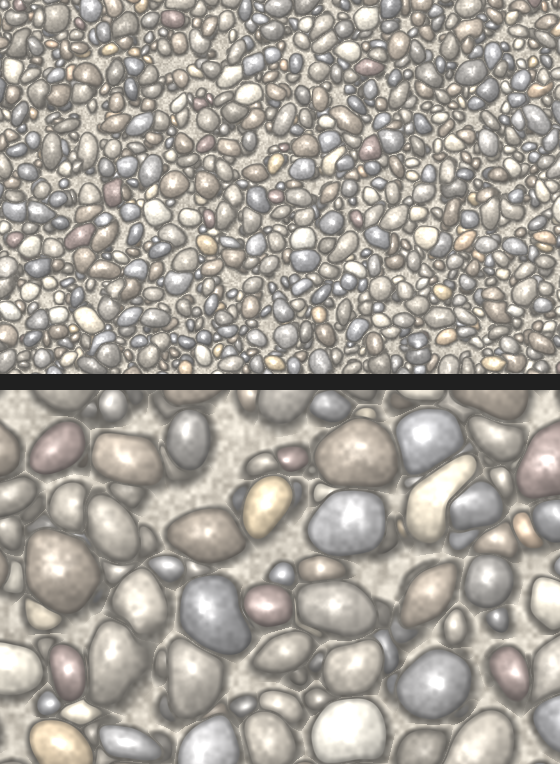
Top, the full canvas; bottom, a detail of the centre.
This texture is drawn by a Shadertoy shader. Its source:

```glsl
// Rounded grey, tan and cream pebbles set in sandy mortar under bright light.

struct Stone {
    float edge;   // signed distance to the outline, in canvas heights
    vec2 slope;   // offset from the centre, length 1 at the rim
    vec3 id;      // random values of this stone
};

const vec3 LIGHT = vec3(-0.16, 0.40, 0.90);

vec3 hash3(vec2 p) {
    vec3 q = fract(p.xyx * vec3(0.1031, 0.1030, 0.0973));
    q += dot(q, q.yxz + 33.33);
    return fract((q.xxy + q.yzz) * q.zyx);
}

float noise(vec2 p) {
    vec2 i = floor(p), f = fract(p);
    f = f * f * (3.0 - 2.0 * f);
    float low = mix(hash3(i).x, hash3(i + vec2(1, 0)).x, f.x);
    float high = mix(hash3(i + vec2(0, 1)).x, hash3(i + vec2(1, 1)).x, f.x);
    return mix(low, high, f.y);
}

float fbm(vec2 p) {
    float sum = 0.0, amp = 0.5;
    for (int i = 0; i < 4; i++) {
        sum += amp * noise(p);
        p = p * 2.03 + 17.3;
        amp *= 0.5;
    }
    return sum / 0.9375;
}

float smoothMax(float a, float b, float k) {
    float h = max(k - abs(a - b), 0.0) / k;
    return max(a, b) + h * h * k * 0.25;
}

// Scattered ellipses, trimmed where two neighbours would touch
Stone pebbles(vec2 p, float density, float seed, float keep) {
    p = p * density + seed;
    p += 0.16 * (vec2(noise(p * 1.9), noise(p * 1.9 + 41.0)) - 0.5);
    vec2 cell = floor(p);
    float nearest = 9.0, second = 9.0;
    Stone stone = Stone(9.0, vec2(0.0, 1.0), vec3(0.0));
    for (int y = -2; y <= 2; y++)
    for (int x = -2; x <= 2; x++) {
        vec2 c = cell + vec2(x, y);
        vec3 place = hash3(c + 3.7);
        vec3 form = hash3(c + 91.3);
        if (form.z > keep) continue;
        float angle = 6.2832 * place.z;
        float radius = mix(0.34, 0.60, form.x * form.x);
        float stretch = mix(1.02, 1.38, form.y);
        vec2 axes = radius * vec2(stretch, 1.0 / stretch);
        mat2 turn = mat2(cos(angle), -sin(angle), sin(angle), cos(angle));
        vec2 local = turn * (p - c - 0.5 - 0.72 * (place.xy - 0.5));
        vec2 q = local / axes;
        float r = length(q);
        float d = r * (r - 1.0) / max(length(q / axes), 1e-4);
        if (d < nearest) {
            second = nearest;
            nearest = d;
            stone.slope = q * turn;
            stone.id = hash3(c + 57.9);
        } else {
            second = min(second, d);
        }
    }
    float trim = 0.035 - 0.5 * (second - nearest);
    stone.edge = smoothMax(nearest, trim, 0.10) / density;
    return stone;
}

vec3 stoneColour(vec3 id) {
    vec3 grey = mix(vec3(0.62, 0.59, 0.54), vec3(0.55, 0.55, 0.56), smoothstep(0.2, 0.9, id.y));
    grey *= mix(0.80, 1.12, id.z);
    vec3 brown = vec3(0.60, 0.55, 0.49) * mix(0.85, 1.1, id.z);
    vec3 red = vec3(0.53, 0.46, 0.44);
    vec3 peach = mix(vec3(0.76, 0.65, 0.55), vec3(0.76, 0.68, 0.54), id.y);
    vec3 cream = mix(vec3(0.87, 0.81, 0.70), vec3(0.82, 0.80, 0.75), id.y);
    vec3 col = mix(grey, brown, step(0.64, id.x));
    col = mix(col, red, step(0.81, id.x));
    col = mix(col, peach, step(0.84, id.x));
    return mix(col, cream, step(0.89, id.x));
}

vec3 shadeStone(Stone s, vec2 p) {
    vec3 light = normalize(LIGHT);
    vec3 halfway = normalize(light + vec3(0.0, 0.0, 1.0));
    float grain = noise(p * 190.0 + s.id.xy * 50.0);
    float patches = fbm(p * 55.0 + s.id.yz * 80.0);
    vec2 bumps = vec2(patches, fbm(p * 55.0 + 29.0)) - 0.5;
    vec3 normal = normalize(vec3(s.slope + 0.45 * bumps, 0.72));
    float diffuse = max(dot(normal, light), 0.0);
    float gloss = pow(max(dot(normal, halfway), 0.0), 15.0);
    vec3 col = stoneColour(s.id) * (0.80 + 0.22 * patches + 0.20 * grain);
    col *= 0.50 + 0.60 * diffuse;
    col += gloss * mix(0.22, 0.48, s.id.y) * (0.55 + 0.8 * grain) * vec3(1.0, 0.99, 0.97);
    return col * mix(0.66, 1.0, smoothstep(0.0, 0.006, -s.edge));
}

vec3 shadeMortar(Stone s, vec2 p) {
    float sand = 0.55 * noise(p * 210.0) + 0.45 * fbm(p * 75.0);
    vec3 col = mix(vec3(0.48, 0.45, 0.40), vec3(0.86, 0.83, 0.77), sand);
    col *= 0.90 + 0.2 * fbm(p * 9.0);
    // Contact shadow, longer on the side away from the light
    float facing = dot(normalize(s.slope + 1e-4), normalize(LIGHT.xy));
    float reach = mix(0.013, 0.005, 0.5 + 0.5 * facing);
    return col * mix(0.42, 1.0, smoothstep(0.0, reach, s.edge));
}

// Bright exposure: lifted shadows and muted hues
vec3 expose(vec3 col, float lift, float saturation) {
    float luma = dot(col, vec3(0.30, 0.59, 0.11));
    col = mix(vec3(luma), col, saturation) * 1.03 + lift;
    return clamp(col, 0.0, 1.0);
}

void mainImage(out vec4 fragColor, in vec2 fragCoord) {
    vec2 p = fragCoord / iResolution.y;
    float blur = 0.9 / iResolution.y;

    Stone large = pebbles(p, 15.5, 20.0, 0.94);
    Stone small = pebbles(p, 27.0, 140.0, 0.75);
    small.edge = smoothMax(small.edge, 0.002 - large.edge, 0.008);

    Stone closest = large;
    if (small.edge < large.edge) closest = small;

    vec3 col = shadeMortar(closest, p);
    col = mix(col, shadeStone(closest, p), smoothstep(blur, -blur, closest.edge));
    fragColor = vec4(expose(col, 0.155, 0.9), 1.0);
}
```
